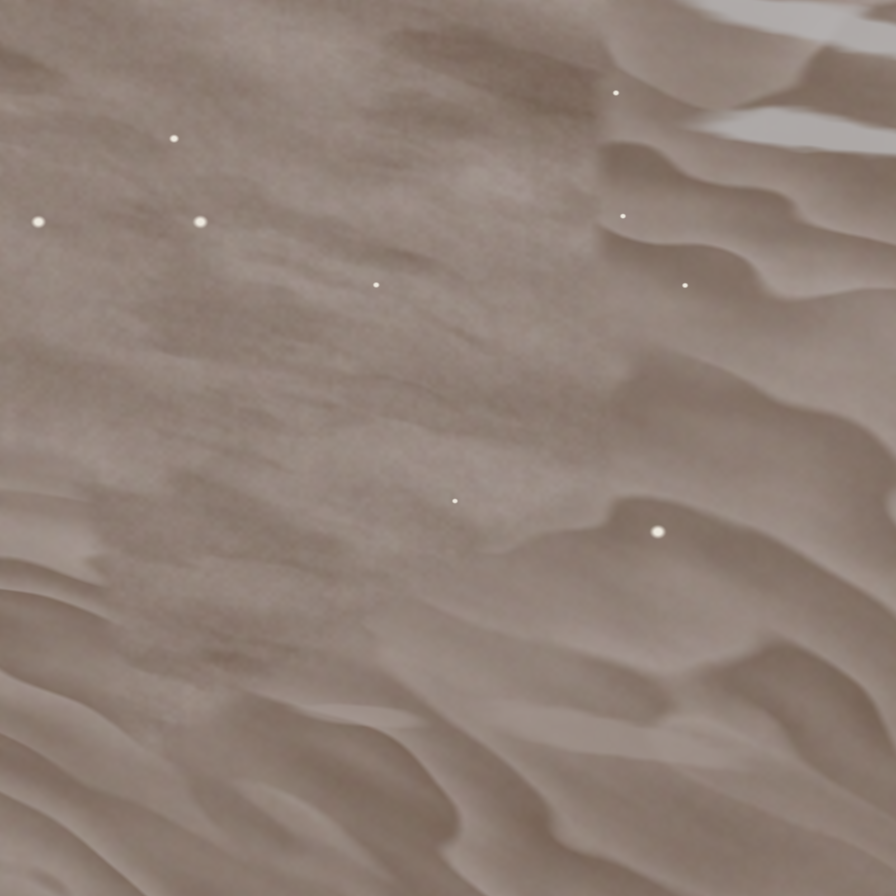
Reproduce this texture procedurally as a Shadertoy shader.

```glsl
float hash(vec2 p) {
    return fract(sin(dot(p, vec2(127.1, 311.7))) * 43758.5453);
}

float noise(vec2 p) {
    vec2 cell = floor(p), f = fract(p);
    f = f * f * (3.0 - 2.0 * f);
    float low = mix(hash(cell), hash(cell + vec2(1, 0)), f.x);
    float high = mix(hash(cell + vec2(0, 1)), hash(cell + vec2(1, 1)), f.x);
    return mix(low, high, f.y);
}

float fbm(vec2 p, int octaves) {
    float sum = 0.0, total = 0.0, amp = 0.5;
    for (int i = 0; i < octaves; i++) {
        sum += amp * noise(p);
        total += amp;
        amp *= 0.5;
        p = mat2(0.98, 0.2, -0.2, 0.98) * p * 2.03 + 17.3;
    }
    return sum / total;
}

// Tilts horizontal features downward to the right, about a pivot column
vec2 shear(vec2 p, float slope, float pivot) {
    return vec2(p.x, p.y + slope * (p.x - pivot));
}

// Ragged, blotchy surface with soft elongated patches
float calmTone(vec2 p) {
    vec2 q = shear(p, 0.26, 0.0);
    q.y += 0.035 * (fbm(q * 9.0, 3) - 0.5);
    float patches = fbm(q * vec2(3.6, 12.0) + 4.7, 5);
    float shadow = smoothstep(0.54, 0.68, fbm(q * vec2(4.0, 15.0) + 31.0, 4));
    return 0.57 + 1.05 * (patches - 0.5) - 0.24 * shadow;
}

// Folded bands: a crisp pale crest above a dark trough
float rippleTone(vec2 p) {
    float slope = mix(0.52, 0.14, smoothstep(0.1, 0.75, p.y));
    vec2 q = shear(p, slope, 0.7);
    float warp = fbm(q * vec2(2.6, 6.0) + 8.0, 3);
    float phase = fract(q.y * 6.5 + 3.0 * warp);
    float crest = smoothstep(0.0, 0.13, phase) * pow(1.0 - phase, 1.2);
    float strength = smoothstep(0.25, 0.65, noise(q * vec2(4.0, 11.0) + 2.0));
    float body = fbm(q * vec2(2.2, 11.0) + 51.0, 4);
    return 0.48 + (0.25 + 0.5 * strength) * (crest - 0.4) + 0.85 * (body - 0.5);
}

// Rippled water lies on the right, along the bottom and at the left edge
float rippleMask(vec2 p) {
    float wobble = 0.08 * (fbm(p * 9.0, 3) - 0.5);
    float right = p.x - 0.67;
    float bottom = 0.7 * (0.05 + 0.65 * p.x - p.y);
    float left = min(0.08 + 0.25 * (0.5 - p.y) - p.x, 0.5 - p.y);
    return smoothstep(-0.012, 0.025, max(right, max(bottom, left)) + wobble * 0.5);
}

// Tapered reflection with a streaky outline
float streak(vec2 p, vec2 centre, vec2 halfSize, float slope) {
    vec2 q = shear(p - centre, slope, 0.0) / halfSize;
    q.y += 1.1 * (fbm(p * vec2(9.0, 36.0), 3) - 0.5);
    return 1.0 - smoothstep(0.65, 1.1, length(q));
}

float sparkles(vec2 p) {
    float light = 0.0;
    for (int i = 0; i < 9; i++) {
        float id = float(i);
        vec2 centre = vec2(hash(vec2(id, 3.0)), mix(0.4, 0.95, hash(vec2(id, 8.0))));
        float radius = mix(0.003, 0.008, pow(hash(vec2(id, 5.0)), 2.0));
        float d = length((p - centre) * vec2(0.85, 1.0));
        light = max(light, 1.0 - smoothstep(0.35 * radius, 1.2 * radius, d));
    }
    return light;
}

void mainImage(out vec4 fragColor, in vec2 fragCoord) {
    const vec3 silt = vec3(0.465, 0.39, 0.34);
    const vec3 pale = vec3(0.645, 0.595, 0.57);
    const vec3 glare = vec3(0.71, 0.70, 0.70);
    const vec3 spark = vec3(0.93, 0.91, 0.87);
    vec2 p = fragCoord / iResolution.xy;

    // Water tone
    float rippled = rippleMask(p);
    float tone = mix(calmTone(p), rippleTone(p), rippled);
    tone -= 0.10 * (1.0 - smoothstep(0.0, 0.35, p.y));

    // Fine speckle, stronger on the calm surface
    float grain = noise(p * 190.0) + noise(p * 95.0 + 40.0) - 1.0;
    tone += mix(0.10, 0.05, rippled) * grain;
    vec3 color = mix(silt, pale, clamp(tone, 0.0, 1.15));
    vec3 tint = vec3(noise(p * 70.0), noise(p * 70.0 + 9.0), noise(p * 70.0 + 23.0));
    color += 0.012 * (tint - 0.5);

    // Sky reflections and glints
    float bright = streak(p, vec2(0.91, 0.975), vec2(0.17, 0.025), 0.2);
    bright = max(bright, streak(p, vec2(0.92, 0.85), vec2(0.16, 0.025), 0.1));
    float faint = streak(p, vec2(0.40, 0.20), vec2(0.08, 0.014), 0.12);
    faint = max(faint, streak(p, vec2(0.68, 0.18), vec2(0.17, 0.026), 0.2));
    color = mix(color, pale, 0.6 * faint);
    color = mix(color, glare, 0.85 * bright);
    color = mix(color, spark, sparkles(p));

    fragColor = vec4(color, 1.0);
}
```
